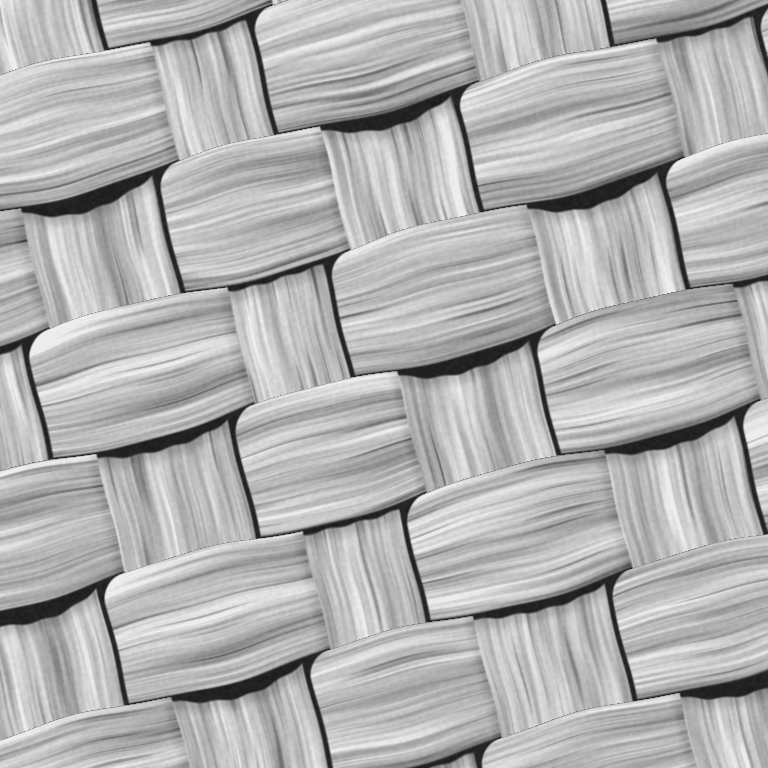
This texture is drawn by a WebGL 1 fragment shader. Its source:

```glsl
precision highp float;
// Slanted plain weave of flat grey straw strips with fibres, folds and dark gaps.
uniform vec2 u_resolution;

float hash(vec2 p) {
  return fract(sin(dot(p, vec2(41.3, 289.1))) * 9437.7);
}

float noise(vec2 p) {
  vec2 i = floor(p), f = fract(p);
  f = f * f * (3.0 - 2.0 * f);
  return mix(mix(hash(i), hash(i + vec2(1, 0)), f.x),
             mix(hash(i + vec2(0, 1)), hash(i + vec2(1, 1)), f.x), f.y);
}

// Every third upright strip is narrow; its neighbours drift a little sideways.
float halfWidth(float col) { return 0.38 - 0.075 * cos(2.0944 * col); }
float centre(float col) { return col - 0.045 * sin(2.0944 * col); }

// Streaks that run lengthwise, with a few darker cracks between the fibres.
float fibres(float across, float along, float seed) {
  vec2 p = vec2(across, along + seed * 37.0);
  float s = 0.17 * (noise(p * vec2(19.0, 0.9)) - 0.5);
  s += 0.19 * (noise(p * vec2(43.0, 1.3) + 7.0) - 0.5);
  s += 0.11 * (noise(p * vec2(75.0, 2.5) + 19.0) - 0.5);
  return s - 0.22 * smoothstep(0.7, 1.0, noise(p * vec2(34.0, 1.1) + 53.0));
}

void main() {
  vec2 uv = gl_FragCoord.xy / u_resolution;
  vec2 p = uv - vec2(0.276, 0.885);

  // Skewed lattice: x counts upright strips, y counts level strips.
  vec2 q = vec2(4.535 * p.x + 1.412 * p.y, 5.804 * p.y - 1.56 * p.x);

  // Bow the row borders so that the upper strip bulges over the lower.
  q.y += 0.045 * cos(3.14159 * q.x) * sin(3.14159 * q.y);
  q.y += 0.006 * sin(q.x * 9.0 + 2.0 * q.y);
  float row = floor(q.y + 0.5);
  float y = q.y - row;
  q.x -= 0.05 * y + 0.006 * sin(q.y * 7.0 + q.x);

  // Upright strips on top in this row, at both ends of the level one.
  float leftCol = row + 2.0 * floor((q.x - row) * 0.5);
  float rightCol = leftCol + 2.0;
  float start = centre(leftCol) + halfWidth(leftCol);
  float end = centre(rightCol) - halfWidth(rightCol);
  float col = q.x < leftCol + 1.0 ? leftCol : rightCol;
  float w = halfWidth(col);
  float x = q.x - centre(col);

  // Level strip: lit on the left and at the rim, rounded at the upper left.
  float seed = hash(vec2(leftCol, row));
  float t = clamp((q.x - start) / (end - start), 0.0, 1.0);
  float level = 0.78 - 0.08 * t + fibres(y, q.x, seed);
  level += (0.015 + 0.12 * seed * seed) * sin(y * 13.0 + seed * 17.0 + 0.5 * sin(q.x * 3.0));
  level += 0.07 * smoothstep(0.38, 0.46, y);
  level -= 0.1 * smoothstep(0.3, 0.5, -y) + 0.1 * smoothstep(0.93, 1.0, t);
  vec2 corner = max(vec2(0.22 - (q.x - start) * 1.27, y - 0.32), 0.0);
  float body = 1.0 - smoothstep(-0.012, 0.012, length(corner) - 0.18);
  body *= smoothstep(-0.5, -0.475, y);
  level = mix(0.14, level, body);

  // Upright strip: grooved lengthwise, with a sagging upper end in shadow.
  float fold = hash(vec2(col, row) + 11.0);
  float wide = smoothstep(0.31, 0.41, w);
  float upright = 0.755 + fibres(x, q.y, hash(vec2(col, 5.0)));
  upright += (0.015 + 0.06 * wide * fold) * sin(x * 15.0 + 2.0 + fold * 2.0);
  upright += 0.06 * smoothstep(0.08, 0.0 + 0.09, x + w) * (1.0 - smoothstep(0.1, 0.2, x + w));
  upright -= 0.08 * smoothstep(w - 0.07, w, x);
  float sag = wide * (0.02 + 0.09 * fold) * (1.0 - x * x / (w * w));
  float top = 0.465 - sag + 0.008 * sin(x * 31.0);
  upright *= mix(0.82, 1.0, smoothstep(0.0, 0.14, top - y));
  upright = mix(0.13, upright, smoothstep(-0.014, 0.014, top - y));

  // Lay the upright strips over the level ones and add a fine grain.
  float over = 1.0 - smoothstep(-0.009, 0.009, abs(x) - w);
  float tone = mix(level, upright, over);
  tone += 0.04 * (noise(uv * 230.0) - 0.5);
  gl_FragColor = vec4(vec3(clamp(tone, 0.1, 0.93)), 1.0);
}
```
